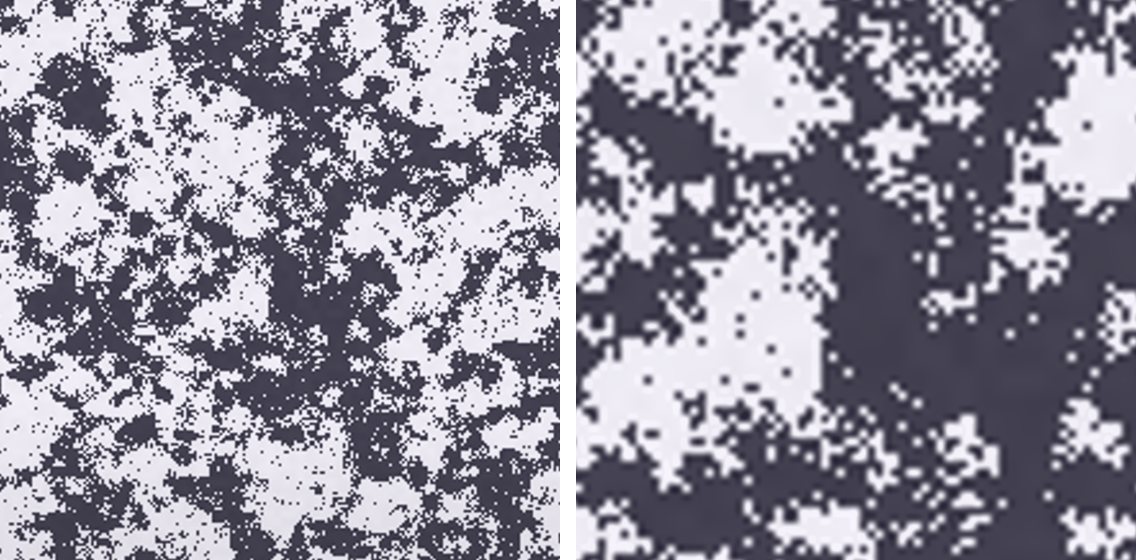
Left: the whole. Right: its middle third, enlarged.
Give the GLSL for this texture, as a WebGL 2 fragment shader.

```glsl
#version 300 es
precision highp float;
precision highp int;
// Two-phase speckle: ragged pale and dark clusters on a fine square lattice.
// Each cell is set by thresholded multi-scale noise with a few random flips;
// a bicubic filter joins the cells with soft, slightly overshooting edges.

uniform vec2 u_resolution;
out vec4 fragColor;

const vec3  PALE = vec3(0.930, 0.920, 0.955);
const vec3  DARK = vec3(0.262, 0.252, 0.315);
const float CELLS = 218.0;        // lattice cells across the canvas
const float BASE_SCALE = 26.0;    // widest cluster size, in cells
const float SCALE_RATIO = 0.51;   // size step between octaves
const vec4  OCTAVE_WEIGHT = vec4(0.55, 0.80, 0.90, 0.85);
const float GRAIN_WEIGHT = 0.50;  // independent noise of each cell
const float THRESHOLD = -0.02;    // lower gives more pale area
const float FLIP_CHANCE = 0.03;   // stray specks inside clusters
const float STRETCH = 1.12;       // slight widening of the clusters
const float MOTTLE = 0.025;       // tone variation inside a phase
const float BOTTOM_SHADE = 0.05;  // darkening towards the lower edge

float hash(ivec2 cell, uint seed) {
  uvec2 q = uvec2(cell) * uvec2(1597u, 7919u) + seed * 3571u;
  q ^= q.yx >> 7u;
  uint n = q.x * 40503u ^ q.y * 60493u;
  n = (n ^ (n >> 15u)) * 739391u;
  n = (n ^ (n >> 13u)) * 912673u;
  n ^= n >> 16u;
  return float(n & 0xffffu) / 65535.0;
}

float valueNoise(vec2 p, uint seed) {
  ivec2 i = ivec2(floor(p));
  vec2 f = fract(p);
  f = f * f * (3.0 - 2.0 * f);
  float low = mix(hash(i, seed), hash(i + ivec2(1, 0), seed), f.x);
  float high = mix(hash(i + ivec2(0, 1), seed), hash(i + ivec2(1, 1), seed), f.x);
  return mix(low, high, f.y) - 0.5;
}

// Phase of one lattice cell: 1 is pale, 0 is dark.
float cellPhase(ivec2 cell) {
  vec2 p = vec2(cell) / vec2(STRETCH, 1.0);
  float field = GRAIN_WEIGHT * (hash(cell, 11u) - 0.5);
  float scale = BASE_SCALE;
  for (int k = 0; k < 4; k++) {
    field += OCTAVE_WEIGHT[k] * valueNoise(p / scale + 0.37 * float(k), uint(k + 1));
    scale *= SCALE_RATIO;
  }
  float phase = step(THRESHOLD, field);
  return hash(cell, 23u) < FLIP_CHANCE ? 1.0 - phase : phase;
}

// Catmull-Rom weights of four neighbours at fraction t.
vec4 cubicWeights(float t) {
  float t2 = t * t;
  float t3 = t2 * t;
  return 0.5 * vec4(-t + 2.0 * t2 - t3,
                    2.0 - 5.0 * t2 + 3.0 * t3,
                    t + 4.0 * t2 - 3.0 * t3,
                    t3 - t2);
}

void main() {
  vec2 uv = gl_FragCoord.xy / u_resolution.y;
  vec2 p = uv * CELLS;
  ivec2 corner = ivec2(floor(p));
  vec4 wx = cubicWeights(fract(p.x));
  vec4 wy = cubicWeights(fract(p.y));

  // Filtered lattice
  float pale = 0.0;
  for (int y = 0; y < 4; y++) {
    for (int x = 0; x < 4; x++) {
      pale += wx[x] * wy[y] * cellPhase(corner + ivec2(x - 1, y - 1));
    }
  }
  pale = clamp(pale, -0.16, 1.04);

  // Colour and uneven tone
  vec3 color = mix(DARK, PALE, pale);
  color += MOTTLE * valueNoise(p / 3.0, 31u);
  color *= 1.0 - BOTTOM_SHADE * (1.0 - smoothstep(0.0, 0.3, uv.y));
  fragColor = vec4(clamp(color, 0.0, 1.0), 1.0);
}
```
